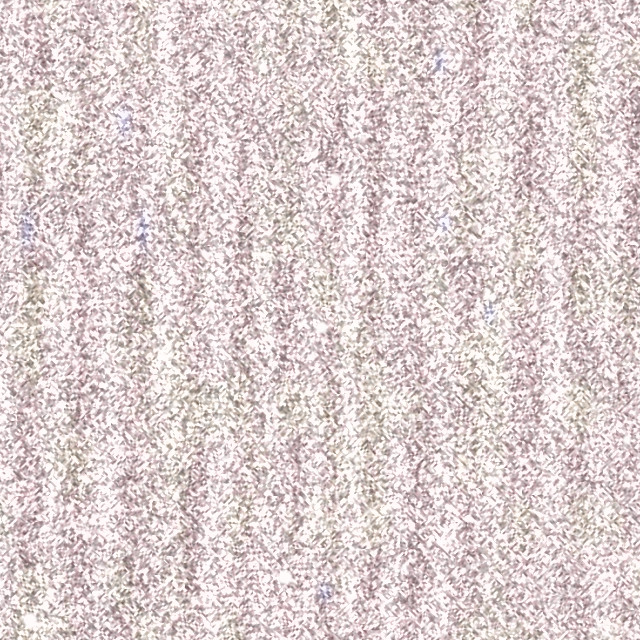
This texture is drawn by a Shadertoy shader. Its source:

```glsl
// Grainy pale cloth with thirteen worn, wavering rose and tan vertical stripes.
#define STRIPES 13.0
#define GRAIN 250.0
#define GRAIN_CONTRAST 0.84
#define STRIPE_CONTRAST 0.055
#define BASE_TONE 0.885
#define SMUDGES 7
#define FLECKS 6
#define ROSE vec3(0.0, -0.085, -0.070)
#define TAN vec3(0.0, -0.045, -0.085)
#define BLUE vec3(-0.11, -0.11, 0.03)

const float TAU = 6.2831853;

float hash(vec2 p) {
    return fract(sin(dot(p, vec2(127.1, 311.7))) * 43758.5453);
}

float noise(vec2 p) {
    vec2 cell = floor(p), f = fract(p);
    f = f * f * (3.0 - 2.0 * f);
    float low = mix(hash(cell), hash(cell + vec2(1, 0)), f.x);
    float high = mix(hash(cell + vec2(0, 1)), hash(cell + vec2(1, 1)), f.x);
    return mix(low, high, f.y);
}

// Short curly strokes: two diagonal grains swapped in tiny patches.
float curlyGrain(vec2 uv) {
    vec2 diagonal = vec2(uv.x + uv.y, uv.x - uv.y) * 0.7071 * GRAIN;
    float rising = noise(diagonal * vec2(0.8, 1.25));
    float falling = noise(diagonal * vec2(1.25, 0.8) + 57.0);
    float patches = smoothstep(0.42, 0.58, noise(uv * 95.0 + 13.0));
    float strokes = mix(rising, falling, patches);
    return mix(strokes, noise(uv * GRAIN * 1.4 + 91.0), 0.2);
}

// 1 on the dark threads, -1 in the pale gaps, with uneven spacing and wear.
float stripeWave(vec2 uv) {
    float drift = 0.22 + 0.3 * sin(TAU * (uv.x * 1.6 - 0.33)) * sin(0.5 * TAU * uv.x);
    drift += 0.2 * (uv.y - 0.5) * (1.0 - uv.x);
    drift += 0.3 * (noise(uv * vec2(9.0, 7.0)) - 0.5);
    float wave = -cos(TAU * (uv.x * STRIPES - drift));
    float wear = noise(uv * vec2(16.0, 9.0) + 31.0);
    return wave * mix(0.2, 1.4, wear);
}

// Small upright stains of blue dye.
float blueSmudges(vec2 uv) {
    float amount = 0.0;
    for (int i = 0; i < SMUDGES; i++) {
        float id = float(i);
        vec2 center = vec2(hash(vec2(id, 3.0)), hash(vec2(id, 8.0)));
        vec2 size = vec2(0.010, mix(0.014, 0.03, hash(vec2(id, 5.0))));
        vec2 d = (uv - center) / size;
        amount += exp(-dot(d, d));
    }
    return min(amount, 1.0);
}

// Bare round spots.
float whiteFlecks(vec2 uv, float pixel) {
    float amount = 0.0;
    for (int i = 0; i < FLECKS; i++) {
        float id = float(i);
        vec2 center = vec2(hash(vec2(id, 21.0)), hash(vec2(id, 27.0)));
        float radius = mix(0.005, 0.011, hash(vec2(id, 33.0)));
        float edge = pixel + 0.002;
        amount = max(amount, 1.0 - smoothstep(radius - edge, radius + edge, distance(uv, center)));
    }
    return amount;
}

void mainImage(out vec4 fragColor, in vec2 fragCoord) {
    vec2 uv = fragCoord / iResolution.xy;
    float pixel = 1.0 / min(iResolution.x, iResolution.y);

    // Tone: grain over stripes over broad unevenness
    float wave = stripeWave(uv);
    float cloud = noise(uv * vec2(24.0, 16.0) + 5.0) - 0.5;
    float tone = BASE_TONE + GRAIN_CONTRAST * (curlyGrain(uv) - 0.5);
    tone -= STRIPE_CONTRAST * wave + 0.07 * cloud;

    // Tint: rose, browner on some threads near the middle, with blue stains
    float midBand = exp(-pow((uv.y - 0.42) / 0.2, 2.0));
    float brown = noise(uv * vec2(22.0, 11.0) + 71.0) + 0.12 * midBand + 0.06 * wave;
    brown += 0.5 * (noise(uv * GRAIN * 0.5 + 43.0) - 0.5);
    vec3 tint = mix(ROSE, TAN, smoothstep(0.45, 1.05, brown));
    tint *= 0.8 + 0.15 * wave + 0.8 * (noise(uv * GRAIN * 0.7 + 19.0) - 0.4);
    tint = mix(tint, BLUE, 0.65 * blueSmudges(uv));
    tint *= mix(1.0, 0.4, smoothstep(0.88, 1.02, tone));

    vec3 color = vec3(min(tone, 1.0)) + tint;
    color = mix(color, vec3(1.0, 0.985, 0.985), whiteFlecks(uv, pixel));
    fragColor = vec4(clamp(color, 0.0, 1.0), 1.0);
}
```
